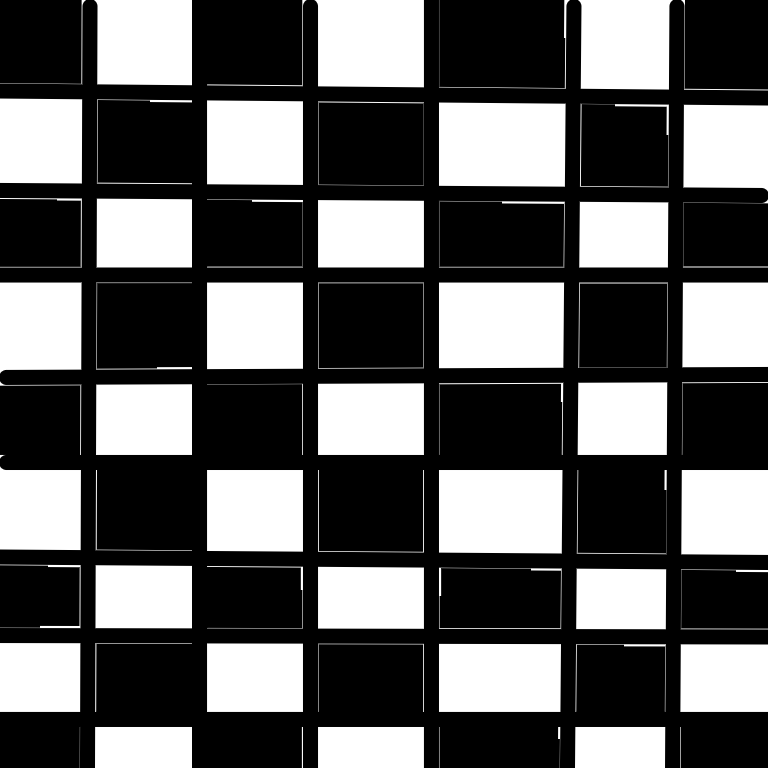
Write a Shadertoy shader that draws this pattern.

```glsl
// Uneven black and white checkerboard, ruled with thick hand-drawn strokes that leave hairline seams.

const vec3 PAPER = vec3(1.0);
const vec3 INK = vec3(0.0);
const float HALF_STROKE = 0.0098;  // half the width of a ruled stroke
const float SEAM = 0.0015;         // widest ordinary gap between tile and stroke
const float SEAM_RUN = 0.0028;     // gap where a tile edge steps away
const float CAP_INSET = 0.0085;    // distance of a round stroke end from the border
const float STEEP = 0.004;         // tilt above which stepped seams are common
const float STEP_CHANCE = 0.6;
const float STRAY_CHANCE = 0.06;

// Strokes: position at start, position at end, seam strength,
// round cap (-1 at the start, 1 at the end, 0 none).
const int COLUMNS = 6;
const vec4 UPRIGHTS[COLUMNS] = vec4[COLUMNS](
    vec4(0.1139, 0.1172, 0.9, 1.0), vec4(0.2598, 0.2598, 0.0, 0.0),
    vec4(0.4043, 0.4043, 1.0, 1.0), vec4(0.5618, 0.5618, 0.8, 0.0),
    vec4(0.7389, 0.7474, 0.9, 1.0), vec4(0.8757, 0.8815, 0.9, 1.0));
const int ROWS = 8;
const vec4 LEVELS[ROWS] = vec4[ROWS](
    vec4(0.0632, 0.0632, 0.0, 0.0), vec4(0.1725, 0.1706, 0.7, 0.0),
    vec4(0.2747, 0.2676, 0.8, 0.0), vec4(0.3978, 0.3978, 0.0, -1.0),
    vec4(0.5085, 0.5124, 0.9, -1.0), vec4(0.6419, 0.6419, 0.9, 0.0),
    vec4(0.7520, 0.7454, 0.9, 1.0), vec4(0.8815, 0.8724, 0.9, 0.0));

float hash(vec2 p) {
    return fract(sin(dot(p, vec2(127.1, 311.7))) * 43758.5453);
}

// In the helpers below, p.x runs along the stroke and p.y across it.
float center(vec4 stroke, float along) {
    return mix(stroke.x, stroke.y, along);
}

// Distance to a stroke with optional round ends.
float strokeDistance(vec4 stroke, vec2 p) {
    float first = stroke.w < 0.0 ? CAP_INSET : -1.0;
    float last = stroke.w > 0.0 ? 1.0 - CAP_INSET : 2.0;
    float beyond = p.x - clamp(p.x, first, last);
    return length(vec2(beyond, p.y - center(stroke, p.x))) - HALF_STROKE;
}

// Updates a span: index of the cell, its lower and its upper bound.
void locate(vec4 stroke, vec2 p, inout vec3 span) {
    float c = center(stroke, p.x);
    if (p.y > c) span = vec3(span.x + 1.0, max(span.y, c), span.z);
    else span.z = min(span.z, c);
}

// Signed distance past the tile edge that follows a stroke, seam included.
float edgeDistance(vec4 stroke, vec2 p, float t, vec2 seed) {
    float d = p.y - center(stroke, p.x);
    seed.y += d < 0.0 ? 0.0 : 0.5;
    float gap = stroke.z * SEAM * mix(0.25, 1.0, hash(seed));
    bool tilted = abs(stroke.x - stroke.y) > STEEP && d < 0.0;
    float chance = tilted ? STEP_CHANCE : STRAY_CHANCE;
    float runStart = mix(0.4, 0.75, hash(seed + 9.2));
    if (stroke.z > 0.0 && hash(seed + 3.7) < chance && t > runStart) gap = SEAM_RUN;
    return HALF_STROKE + gap - abs(d);
}

float coverage(float d, float pixel) {
    return clamp(0.5 - d / pixel, 0.0, 1.0);
}

void mainImage(out vec4 fragColor, in vec2 fragCoord) {
    vec2 uv = fragCoord / iResolution.xy;
    float pixel = 1.0 / min(iResolution.x, iResolution.y);

    // Strokes and the cell that holds this point
    float ruled = 1.0;
    vec3 column = vec3(0.0, 0.0, 1.0);
    vec3 row = vec3(0.0, 0.0, 1.0);
    for (int i = 0; i < COLUMNS; i++) {
        ruled = min(ruled, strokeDistance(UPRIGHTS[i], uv.yx));
        locate(UPRIGHTS[i], uv.yx, column);
    }
    for (int i = 0; i < ROWS; i++) {
        ruled = min(ruled, strokeDistance(LEVELS[i], uv));
        locate(LEVELS[i], uv, row);
    }

    // Filled tile, set back from each stroke by its seam
    vec2 t = (uv - vec2(column.y, row.y)) / vec2(column.z - column.y, row.z - row.y);
    float id = column.x + 17.0 * row.x;
    float tile = -1.0;
    for (int i = 0; i < COLUMNS; i++)
        tile = max(tile, edgeDistance(UPRIGHTS[i], uv.yx, t.y, vec2(id, float(i))));
    for (int i = 0; i < ROWS; i++)
        tile = max(tile, edgeDistance(LEVELS[i], uv, t.x, vec2(id, float(i + COLUMNS))));

    // Alternate cells are filled; the two areas are disjoint, so they add
    float filled = 1.0 - mod(column.x + row.x, 2.0);
    float ink = min(coverage(ruled, pixel) + filled * coverage(tile, pixel), 1.0);
    fragColor = vec4(mix(PAPER, INK, ink), 1.0);
}
```
